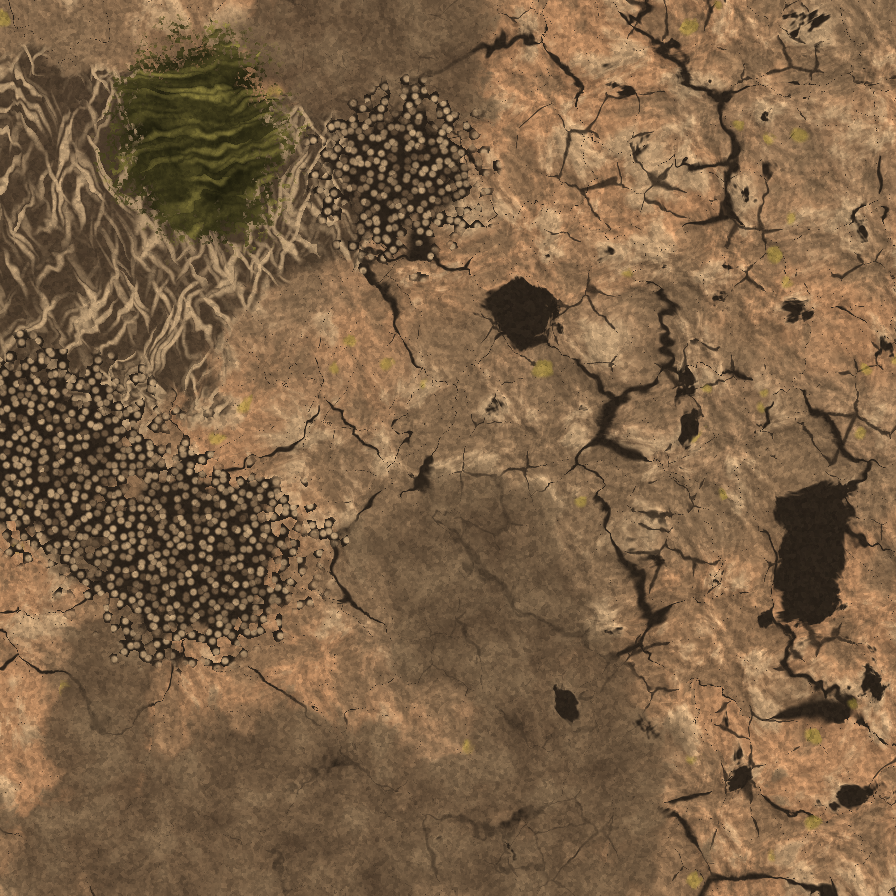
A WebGL 2 fragment shader for this texture:

```glsl
#version 300 es
precision highp float;
uniform vec2 u_resolution;
out vec4 fragColor;

#define CRACK_WIDTH 0.11
#define GRAIN_SCALE 210.0
#define GRAIN_CONTRAST 0.34
#define RELIEF 0.42
#define LITTER_SCALE 105.0
#define LIGHT_STEP vec2(0.004, 0.005)
#define PALE vec3(0.72, 0.60, 0.45)
#define ORANGE vec3(0.68, 0.50, 0.35)
#define TAN vec3(0.59, 0.46, 0.335)
#define BROWN vec3(0.46, 0.37, 0.27)
#define UMBER vec3(0.35, 0.275, 0.20)
#define SHADOW vec3(0.17, 0.135, 0.10)

vec2 hash2(vec2 cell) {
  vec3 q = fract(cell.xyx * vec3(0.1031, 0.1030, 0.0973));
  q += dot(q, q.yzx + 33.33);
  return fract((q.xx + q.yz) * q.zy);
}

mat2 turn(float angle) {
  float c = cos(angle), s = sin(angle);
  return mat2(c, s, -s, c);
}

// Cellular noise: distance to the nearest seed, gap to the second, cell value
vec3 cells(vec2 p) {
  vec2 base = floor(p), nearestCell = base;
  float first = 8.0, second = 8.0;
  for (int y = -1; y <= 1; y++) {
    for (int x = -1; x <= 1; x++) {
      vec2 cell = base + vec2(x, y);
      float d = length(cell + hash2(cell) - p);
      if (d < first) {
        second = first;
        first = d;
        nearestCell = cell;
      } else {
        second = min(second, d);
      }
    }
  }
  return vec3(first, second - first, hash2(nearestCell + 71.0).x);
}

// Layered sines, each octave turned and bent by the last
float mottle(vec2 p) {
  float sum = 0.0, weight = 0.5;
  mat2 spin = turn(1.1) * 1.85;
  for (int i = 0; i < 6; i++) {
    p = spin * p + 0.5 * sin(p.yx * 1.3) + 3.1;
    sum += weight * sin(p.x) * sin(p.y);
    weight *= 0.65;
  }
  return sum;
}

// Positive inside an ellipse, one at its centre
float blob(vec2 p, vec2 centre, vec2 radius) {
  return 1.0 - length((p - centre) / radius);
}

// Thin blades stretched along one direction
float blades(vec2 p, float angle) {
  vec3 blade = cells(turn(angle) * p * vec2(15.0, 120.0).yx);
  return blade.z * (1.0 - smoothstep(0.1, 0.75, blade.x));
}

void main() {
  vec2 p = gl_FragCoord.xy / min(u_resolution.x, u_resolution.y);
  vec2 warp = vec2(mottle(p * 5.0), mottle(p * 5.0 + 17.0));
  float broad = mottle(p * 3.0 + 5.0);
  float rough = mottle(p * 24.0);
  float relief = rough - mottle((p + LIGHT_STEP) * 24.0);
  float rightSide = smoothstep(0.3, 0.75, p.x + 0.1 * warp.y);
  float grain = 0.6 * cells(p * GRAIN_SCALE).z + 0.4 * cells(p * GRAIN_SCALE * 1.9).z - 0.5;

  // Weathered rock in tinted slabs
  vec3 slab = cells(turn(0.7) * (p + 0.05 * warp + 0.006 * rough) * vec2(6.0, 8.0));
  vec3 color = mix(TAN, ORANGE, smoothstep(-0.35, 0.3, broad + 0.3 * warp.x));
  color = mix(color, PALE, 0.75 * smoothstep(0.0, 0.6, rough + 0.5 * warp.y));
  color = mix(color, BROWN, 0.6 * smoothstep(0.1, 0.6, 0.6 * slab.z - 0.7 * rough - 0.3 * broad));
  color *= 1.0 + RELIEF * relief * mix(0.6, 1.0, rightSide);

  // Cracks of changing width, with soft shade beside them
  float openness = smoothstep(-0.1, 0.5, mottle(p * 9.0 + 40.0)) * mix(0.5, 1.0, rightSide);
  float width = CRACK_WIDTH * openness + 0.002;
  float crack = 1.0 - smoothstep(0.25 * width, width, slab.y);
  color *= 1.0 - 0.2 * openness * (1.0 - smoothstep(0.0, 0.25, slab.y));
  vec3 chip = cells((p + 0.02 * warp + 0.005 * rough) * 21.0);
  float chipWidth = 0.13 * smoothstep(0.1, 0.6, mottle(p * 13.0 + 9.0)) * rightSide + 0.002;
  crack = max(crack, 0.8 - 0.8 * smoothstep(0.2 * chipWidth, chipWidth, chip.y));

  // Dark soil in the hollows
  float hollow = max(blob(p, vec2(0.54, 0.31), vec2(0.13, 0.13)),
                     blob(p, vec2(0.40, 0.06), vec2(0.40, 0.15)));
  hollow = max(hollow, blob(p, vec2(0.12, 0.24), vec2(0.08, 0.20)));
  hollow = max(hollow, blob(p, vec2(0.39, 0.96), vec2(0.14, 0.13)));
  hollow = max(hollow, blob(p, vec2(0.62, 0.14), vec2(0.14, 0.16)));
  float soil = smoothstep(-0.05, 0.16, hollow + 0.55 * warp.x + 0.28 * rough - 0.02);
  color = mix(color, mix(UMBER, BROWN, 0.45 + 0.8 * rough), 0.9 * soil);
  color = mix(color, SHADOW, crack * (1.0 - 0.6 * soil));

  // Yellow lichen dots
  vec3 lichen = cells((p + 0.008 * rough) * 32.0);
  float dots = step(0.95, lichen.z) * (1.0 - smoothstep(0.12, 0.3, lichen.x + 0.2 * rough));
  color = mix(color, vec3(0.66, 0.57, 0.24), 0.6 * dots * (1.0 - soil));

  // Shadowed pits
  float pit = max(blob(p, vec2(0.90, 0.38), vec2(0.05, 0.09)),
                  blob(p, vec2(0.58, 0.65), vec2(0.05, 0.04)));
  pit = max(pit, 0.8 * rightSide * mottle(p * 15.0 + 60.0) - 0.5);
  color = mix(color, SHADOW, smoothstep(0.0, 0.18, pit + 0.6 * rough - 0.06));

  // Dry grass
  float ragged = 0.2 * warp.x + 0.18 * rough;
  float meadow = max(blob(p, vec2(0.05, 0.70), vec2(0.25, 0.23)),
                     blob(p, vec2(0.24, 0.78), vec2(0.20, 0.13)));
  vec2 swayed = p + 0.035 * warp;
  float blade = max(blades(swayed, 0.5), blades(swayed + 3.0, -0.5));
  vec3 grass = mix(UMBER * 0.85, PALE, smoothstep(0.05, 0.85, blade + 0.25 * broad));
  color = mix(color, grass, smoothstep(-0.02, 0.15, meadow + ragged));

  // Leaf litter: pale flecks over shade
  float heap = max(blob(p, vec2(0.20, 0.38), vec2(0.14, 0.12)),
                   blob(p, vec2(0.44, 0.80), vec2(0.09, 0.09)));
  heap = max(heap, blob(p, vec2(0.06, 0.49), vec2(0.14, 0.11)));
  vec3 leaf = cells(p * LITTER_SCALE);
  vec3 litter = mix(SHADOW, mix(UMBER, PALE, leaf.z), 1.0 - smoothstep(0.25, 0.55, leaf.x));
  color = mix(color, litter, smoothstep(0.0, 0.2, heap + ragged + 0.6 * (leaf.z - 0.5)));

  // Green shrub
  float shrub = blob(p, vec2(0.23, 0.84), vec2(0.10, 0.13)) + ragged;
  vec3 foliage = mix(vec3(0.16, 0.15, 0.07), vec3(0.45, 0.41, 0.20), blades(swayed, 1.2) + 0.3 * rough + 0.1);
  color = mix(color, foliage, smoothstep(0.0, 0.25, shrub + 0.5 * grain));

  color *= 1.0 + GRAIN_CONTRAST * grain;
  fragColor = vec4(clamp(color, 0.0, 1.0), 1.0);
}
```
